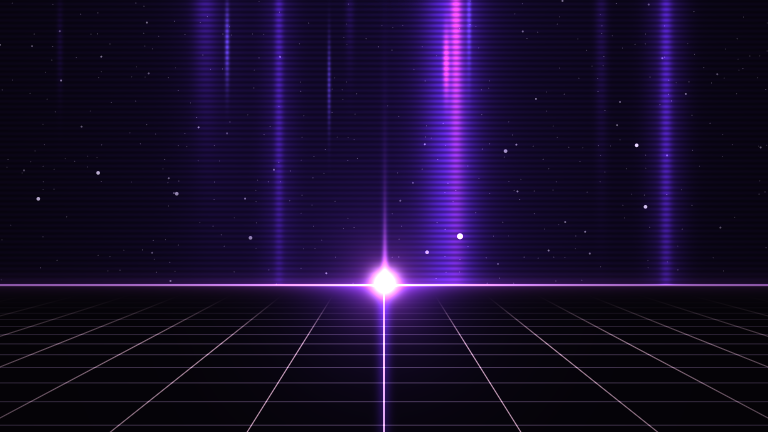
This background is drawn by a WebGL 1 fragment shader. Its source:

```glsl
precision highp float;
uniform vec2 u_resolution;

const float HORIZON = 0.34;
const float VANISH = 0.505;
const vec3 VIOLET = vec3(0.23, 0.09, 0.56);
const vec3 PINK = vec3(0.85, 0.22, 0.40);
const vec3 BLUSH = vec3(1.0, 0.80, 0.87);

float hash(vec2 p) {
  return fract(sin(dot(p, vec2(127.1, 311.7))) * 43758.5453);
}

float gauss(float d, float width) {
  return exp(-d * d / (width * width));
}

// Coverage of a shape of half-width w at distance d
float cover(float d, float w, float px) {
  return clamp((w - d) / px + 0.5, 0.0, 1.0);
}

float beam(vec2 p, float x, float width, float mid, float len) {
  return gauss(p.x - x, width) * gauss(p.y - mid, len);
}

// Three layers, from few large stars to many faint ones
float stars(vec2 p, float px) {
  float light = 0.0;
  for (int i = 0; i < 3; i++) {
    float layer = float(i);
    vec2 q = p * 8.0 * pow(2.2, layer);
    vec2 cell = floor(q);
    vec2 seed = cell + 37.0 * layer;
    vec2 spot = 0.15 + 0.7 * vec2(hash(seed + 3.1), hash(seed + 8.7));
    float d = length(q - cell - spot) / (8.0 * pow(2.2, layer));
    float present = step(hash(seed), 0.09 + 0.05 * layer);
    float glow = pow(0.55, layer) * (0.5 + 0.5 * hash(seed + 5.3));
    light += present * glow * cover(d, 0.0042 * pow(0.52, layer), px);
  }
  return light + cover(length(p - vec2(0.176, 0.453)), 0.0068, px);
}

vec3 sky(vec2 p, float px) {
  vec3 col = vec3(0.030, 0.016, 0.060);
  col += vec3(0.045, 0.020, 0.120) * gauss(p.x, 0.65);

  // Tall violet curtains and their soft skirts
  float curtain = 0.95 * beam(p, 0.153, 0.056, 0.9, 1.0);
  curtain += 0.30 * beam(p, 0.155, 0.11, 0.9, 0.8);
  curtain += 0.70 * beam(p, 0.653, 0.013, 0.9, 0.75);
  curtain += 0.45 * beam(p, 0.653, 0.045, 0.9, 0.8);
  curtain += 0.60 * beam(p, -0.243, 0.010, 0.95, 0.65);
  curtain += 0.30 * beam(p, -0.243, 0.040, 0.9, 0.8);
  curtain += 0.60 * beam(p, -0.414, 0.025, 1.1, 0.30);
  curtain += 0.20 * beam(p, -0.390, 0.080, 1.0, 0.45);
  curtain += 0.30 * beam(p, 0.503, 0.014, 1.0, 0.35);
  curtain += 0.25 * beam(p, -0.079, 0.010, 1.0, 0.15);
  curtain += 0.18 * beam(p, -0.750, 0.007, 0.9, 0.12);
  col += VIOLET * curtain;

  // Narrow streaks
  float streak = beam(p, -0.363, 0.005, 0.90, 0.09);
  streak += 0.7 * beam(p, -0.127, 0.004, 0.81, 0.10);
  streak += 0.7 * beam(p, 0.197, 0.005, 0.96, 0.12);
  col += vec3(0.28, 0.20, 0.65) * streak;
  col += PINK * 0.75 * beam(p, 0.167, 0.011, 1.05, 0.30);
  col += PINK * 0.22 * beam(p, 0.167, 0.020, 0.8, 0.55);
  col += PINK * beam(p, 0.144, 0.007, 0.855, 0.07);

  // Scan lines
  col *= 0.88 + 0.20 * sin(p.y * 80.0 * 6.28318);
  return col + vec3(0.95, 0.90, 1.0) * stars(p, px);
}

vec3 ground(vec2 p, float px) {
  float depth = VANISH - p.y;
  float fade = smoothstep(0.02, 0.15, HORIZON - p.y);
  vec3 col = vec3(0.018, 0.012, 0.028);

  // Rails converge above the horizon; rungs are evenly spaced in depth
  float rail = p.x / (0.627 * depth);
  float slope = 0.627 * floor(rail + 0.5);
  float railDist = abs(fract(rail + 0.5) - 0.5) * 0.627 * depth;
  railDist /= sqrt(1.0 + slope * slope);
  float rung = 1.0 / (0.2555 * depth);
  float rungDist = abs(fract(rung + 0.5) - 0.5) * 0.2555 * depth * depth;
  float side = gauss(p.x, 0.95);
  col += vec3(0.78, 0.62, 0.70) * cover(railDist, 0.0013, px) * fade * side;
  col += vec3(0.30, 0.24, 0.34) * cover(rungDist, 0.0010, px) * fade * (0.4 + 0.6 * side);

  // Reflection of the flare
  float drop = HORIZON - p.y;
  col += VIOLET * 0.75 * gauss(p.x, 0.16) * exp(-drop / 0.05);
  col += VIOLET * 1.1 * gauss(p.x, 0.016) * exp(-drop / 0.30);
  return col + BLUSH * cover(abs(p.x), 0.0018, px) * (0.35 + 0.5 * exp(-drop / 0.15));
}

void main() {
  float px = 1.0 / u_resolution.y;
  vec2 p = (gl_FragCoord.xy - vec2(0.5 * u_resolution.x, 0.0)) * px;
  float above = smoothstep(-0.5 * px, 0.5 * px, p.y - HORIZON);
  vec3 col = mix(ground(p, px), sky(p, px), above);

  // Glowing horizon
  vec2 f = p - vec2(0.002, HORIZON + 0.006);
  float reach = exp(-abs(f.x) / 0.32);
  float rim = abs(p.y - HORIZON);
  col += mix(vec3(0.40, 0.26, 0.46), BLUSH, reach) * cover(rim, 0.0024, px);
  col += vec3(0.45, 0.18, 0.60) * exp(-rim / 0.014) * (0.18 + 0.75 * reach);

  // Flare with its upward ray
  float r = length(f);
  col += BLUSH * 1.6 * gauss(r, 0.030);
  col += vec3(0.70, 0.28, 0.55) * 0.8 * exp(-r / 0.045);
  col += VIOLET * 0.55 * exp(-r / 0.14);
  float rise = max(f.y, 0.0);
  float ray = gauss(f.x, 0.004 + 0.010 * exp(-rise / 0.04)) * above;
  col += vec3(0.85, 0.42, 0.65) * ray * exp(-rise / 0.085);
  col += VIOLET * 0.5 * gauss(f.x, 0.008) * exp(-rise / 0.22) * above;
  gl_FragColor = vec4(min(col, 1.0), 1.0);
}
```
